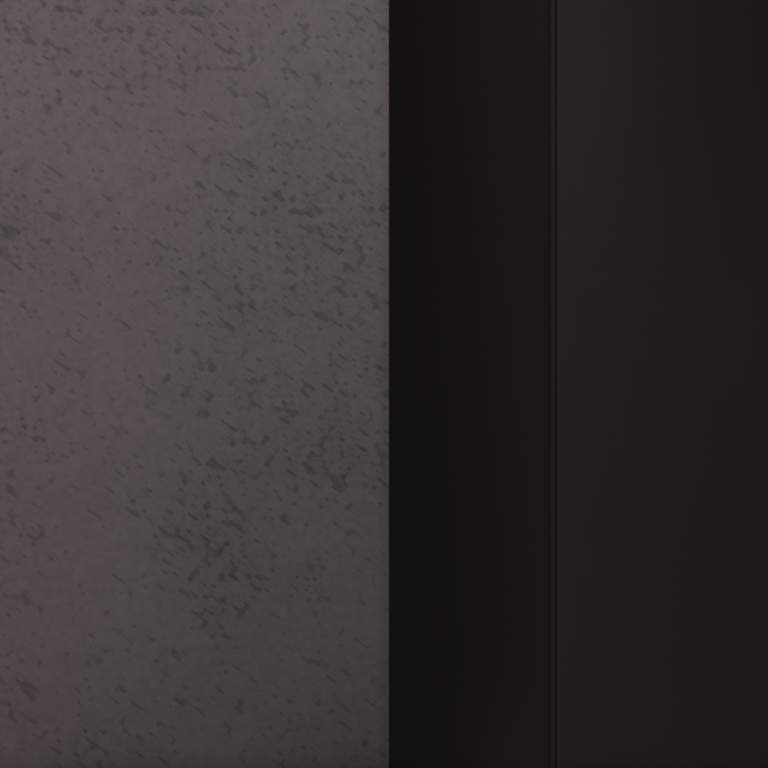
Reproduce this texture procedurally as a WebGL 2 fragment shader.

```glsl
#version 300 es
precision highp float;

uniform vec2 u_resolution;
out vec4 fragColor;

const float WALL_EDGE = 0.5065;
const float SEAM_LEFT = 0.7145;
const float SEAM_RIGHT = 0.7240;

float hash(vec2 p) {
    return fract(sin(dot(p, vec2(127.1, 311.7))) * 43758.5453);
}

float noise(vec2 p) {
    vec2 cell = floor(p);
    vec2 f = fract(p);
    f = f * f * (3.0 - 2.0 * f);
    float low = mix(hash(cell), hash(cell + vec2(1.0, 0.0)), f.x);
    float high = mix(hash(cell + vec2(0.0, 1.0)), hash(cell + 1.0), f.x);
    return mix(low, high, f.y);
}

float fbm(vec2 p, int octaves) {
    float sum = 0.0;
    float total = 0.0;
    float amplitude = 0.5;
    for (int i = 0; i < octaves; i++) {
        sum += amplitude * noise(p);
        total += amplitude;
        amplitude *= 0.5;
        p = mat2(1.6, 1.2, -1.2, 1.6) * p + 17.3;
    }
    return sum / total;
}

vec3 bilinear(vec3 bottomLeft, vec3 bottomRight, vec3 topLeft, vec3 topRight, vec2 t) {
    return mix(mix(bottomLeft, bottomRight, t.x), mix(topLeft, topRight, t.x), t.y);
}

// Soft vertical line centred on a given x
float lineMask(float x, float centre, float width) {
    float d = (x - centre) / width;
    return exp(-d * d);
}

// Small slanted pits, denser where the cloud value is high
float pits(vec2 uv, float scale, float cloud) {
    vec2 p = mat2(0.8, 0.6, -0.6, 0.8) * uv * scale;
    float grain = noise(p * vec2(0.8, 1.3));
    return smoothstep(0.66, 0.95, grain + 0.35 * (cloud - 0.5));
}

vec3 plasterWall(vec2 uv) {
    vec2 t = vec2(clamp(uv.x / WALL_EDGE, 0.0, 1.0), pow(uv.y, 0.8));
    vec3 colour = bilinear(vec3(0.285, 0.252, 0.253), vec3(0.220, 0.203, 0.207),
                           vec3(0.385, 0.355, 0.347), vec3(0.365, 0.338, 0.337), t);

    // Cloudy stains and fine grain
    float cloud = fbm(uv * 7.0 + 3.0, 4);
    float grain = fbm(uv * 130.0, 2);
    colour *= 1.0 - 0.10 * (cloud - 0.5) + 0.09 * (grain - 0.5);
    colour *= 1.0 - 0.15 * pits(uv, 125.0, cloud) - 0.08 * pits(uv + 5.0, 210.0, cloud);

    // Shade close to the corner
    return colour * (1.0 - 0.08 * smoothstep(WALL_EDGE - 0.02, WALL_EDGE, uv.x));
}

vec3 recess(vec2 uv) {
    float across = clamp((uv.x - WALL_EDGE) / (SEAM_LEFT - WALL_EDGE), 0.0, 1.0);
    vec3 colour = bilinear(vec3(0.066, 0.064, 0.064), vec3(0.094, 0.086, 0.082),
                           vec3(0.076, 0.072, 0.068), vec3(0.108, 0.102, 0.096),
                           vec2(across, uv.y));
    // Faint reflection from the floor
    float floorGlow = exp(-uv.y * 14.0) * smoothstep(0.1, 0.8, across);
    return colour + vec3(0.018, 0.014, 0.014) * floorGlow;
}

vec3 panel(vec2 uv) {
    float across = clamp((uv.x - SEAM_RIGHT) / (1.0 - SEAM_RIGHT), 0.0, 1.0);
    vec3 colour = bilinear(vec3(0.128, 0.115, 0.111), vec3(0.112, 0.101, 0.097),
                           vec3(0.140, 0.133, 0.127), vec3(0.104, 0.096, 0.090),
                           vec2(across, uv.y));
    // Warm patch near the right border, cool sheen higher up
    vec2 warm = (uv - vec2(0.97, 0.57)) / vec2(0.13, 0.18);
    vec2 sheen = (uv - vec2(0.80, 0.88)) / vec2(0.10, 0.25);
    colour += vec3(0.018, 0.004, 0.004) * exp(-dot(warm, warm));
    return colour + vec3(0.008, 0.009, 0.009) * exp(-dot(sheen, sheen));
}

void main() {
    vec2 uv = gl_FragCoord.xy / u_resolution;
    float soft = max(0.0012, 0.75 / u_resolution.x);

    // Three upright surfaces, left to right
    vec3 dark = mix(recess(uv), panel(uv), smoothstep(SEAM_LEFT - soft, SEAM_RIGHT, uv.x));
    dark *= 1.0 - 0.20 * lineMask(uv.x, SEAM_LEFT, 0.0018);
    dark *= 1.0 - 0.50 * lineMask(uv.x, SEAM_RIGHT, 0.0015);
    dark += 0.012 * lineMask(uv.x, SEAM_RIGHT + 0.0035, 0.0018);
    dark *= 1.0 + 0.03 * (fbm(uv * 150.0, 2) - 0.5);

    float beyondWall = smoothstep(WALL_EDGE - soft, WALL_EDGE + soft, uv.x);
    vec3 colour = mix(plasterWall(uv), dark, beyondWall);

    // Slight falloff along the bottom border
    colour *= 1.0 - 0.12 * exp(-uv.y * 70.0);
    fragColor = vec4(colour, 1.0);
}
```
